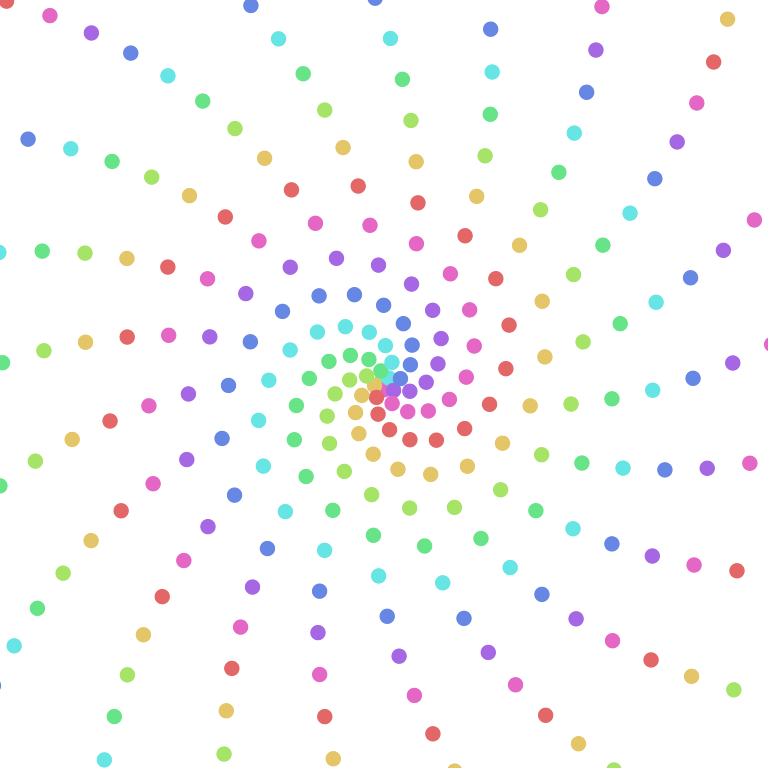
Reproduce this pattern procedurally as a Shadertoy shader.

```glsl
// Rainbow dots spiralling out from the centre of a white canvas.

// Soft pastel colour for a hue given in turns (HSL, saturation 0.7, lightness 0.65)
vec3 pastel(float hue) {
    vec3 ramp = clamp(abs(mod(hue * 6.0 + vec3(0.0, 4.0, 2.0), 6.0) - 3.0) - 1.0, 0.0, 1.0);
    return 0.65 + 0.49 * (ramp - 0.5);
}

void mainImage(out vec4 fragColor, in vec2 fragCoord) {
    float size = min(iResolution.x, iResolution.y);
    vec2 p = (fragCoord - 0.5 * iResolution.xy) / size;
    float soft = 0.6 / size;
    vec3 color = vec3(1.0);

    // Near-golden turn per dot, radius growing linearly; later dots lie on top
    float turn = radians(137.2566);
    for (int i = 0; i < 290; i++) {
        float n = float(i);
        float angle = n * turn;
        vec2 center = 0.0025 * (n + 1.0) * vec2(cos(angle), sin(angle));
        float dist = length(p - center) - 0.01;

        // Eight hues, stepping five eighths of the wheel each time
        vec3 dotColor = pastel(fract((n + 1.0) * 0.625));
        color = mix(color, dotColor, 1.0 - smoothstep(-soft, soft, dist));
    }

    fragColor = vec4(color, 1.0);
}
```
